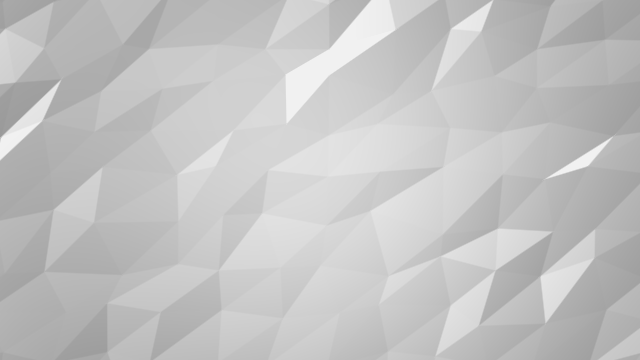
Give the GLSL for this background, as a WebGL 2 fragment shader.

```glsl
#version 300 es
precision highp float;

uniform vec2 u_resolution;
out vec4 fragColor;

// Mesh, in units of the canvas height
const vec2 CELL = vec2(0.152, 0.127);
const float JITTER = 0.29;
const float RELIEF = 0.14;
const float EDGE_SOFTNESS = 1.2 / 288.0;
const float SEED = 17.0;

// Light and tone
const vec2 LIGHT_DIR = vec2(-0.75, 0.66);
const vec2 GLOW_CENTRE = vec2(0.51, 0.5);
const float GLOW_RADIUS = 0.98;
const float GLOW_TONE = 0.865;
const float RIM_TONE = 0.675;
const float FACET_CONTRAST = 0.07;
const float HIGHLIGHT = 0.15;
const float SHEEN = 0.28;
const float MIN_TONE = 0.53;
const float MAX_TONE = 0.945;

vec3 hash3(vec2 p) {
    vec3 q = fract(vec3(p.xyx) * vec3(0.1031, 0.1030, 0.0973));
    q += dot(q, q.yxz + 33.33);
    return fract((q.xxy + q.yzz) * q.zyx);
}

// Displaced grid point: position in xy, height in z
vec3 meshVertex(vec2 id) {
    vec3 rnd = hash3(id + SEED);
    vec2 offset = (rnd.xy - 0.5) * 2.0 * JITTER;
    return vec3((id + offset) * CELL, rnd.z * RELIEF);
}

// Signed distance to an edge, positive on its left side
float edgeDistance(vec2 p, vec2 a, vec2 b) {
    vec2 along = normalize(b - a);
    vec2 d = p - a;
    return along.x * d.y - along.y * d.x;
}

// Smooth coverage of a counter-clockwise triangle
float coverage(vec2 p, vec3 a, vec3 b, vec3 c) {
    float inside = min(edgeDistance(p, a.xy, b.xy),
                   min(edgeDistance(p, b.xy, c.xy), edgeDistance(p, c.xy, a.xy)));
    return clamp(0.5 + inside / EDGE_SOFTNESS, 0.0, 1.0);
}

// Brightness of a facet relative to the backdrop
float facetTone(vec2 p, vec3 a, vec3 b, vec3 c) {
    vec3 normal = cross(b - a, c - a);
    float lit = dot(normal.xy, LIGHT_DIR) / max(normal.z, 0.001);
    lit = clamp(lit, -1.3, 1.3);
    float highlight = HIGHLIGHT * smoothstep(0.55, 1.15, lit);
    vec2 middle = (a.xy + b.xy + c.xy) / 3.0;
    float sheen = SHEEN * dot(p - middle, LIGHT_DIR);
    return FACET_CONTRAST * lit + highlight + sheen;
}

void main() {
    vec2 p = gl_FragCoord.xy / u_resolution.y;
    float aspect = u_resolution.x / u_resolution.y;
    vec2 home = floor(p / CELL);

    // Blend the facets of the neighbouring cells by coverage
    float toneSum = 0.0;
    float weightSum = 0.0;
    for (int y = -1; y <= 1; y++) {
        for (int x = -1; x <= 1; x++) {
            vec2 id = home + vec2(x, y);
            vec3 lowLeft = meshVertex(id);
            vec3 lowRight = meshVertex(id + vec2(1.0, 0.0));
            vec3 topLeft = meshVertex(id + vec2(0.0, 1.0));
            vec3 topRight = meshVertex(id + vec2(1.0));

            float lower = coverage(p, lowLeft, lowRight, topRight);
            float upper = coverage(p, lowLeft, topRight, topLeft);
            toneSum += lower * facetTone(p, lowLeft, lowRight, topRight);
            toneSum += upper * facetTone(p, lowLeft, topRight, topLeft);
            weightSum += lower + upper;
        }
    }

    // Central glow fading to the rim
    vec2 glowPos = GLOW_CENTRE * vec2(aspect, 1.0);
    float rim = smoothstep(0.0, 1.0, distance(p, glowPos) / GLOW_RADIUS);
    float backdrop = mix(GLOW_TONE, RIM_TONE, rim);
    float facets = toneSum / max(weightSum, 0.001) * mix(0.65, 1.1, rim);
    fragColor = vec4(vec3(clamp(backdrop + facets, MIN_TONE, MAX_TONE)), 1.0);
}
```
